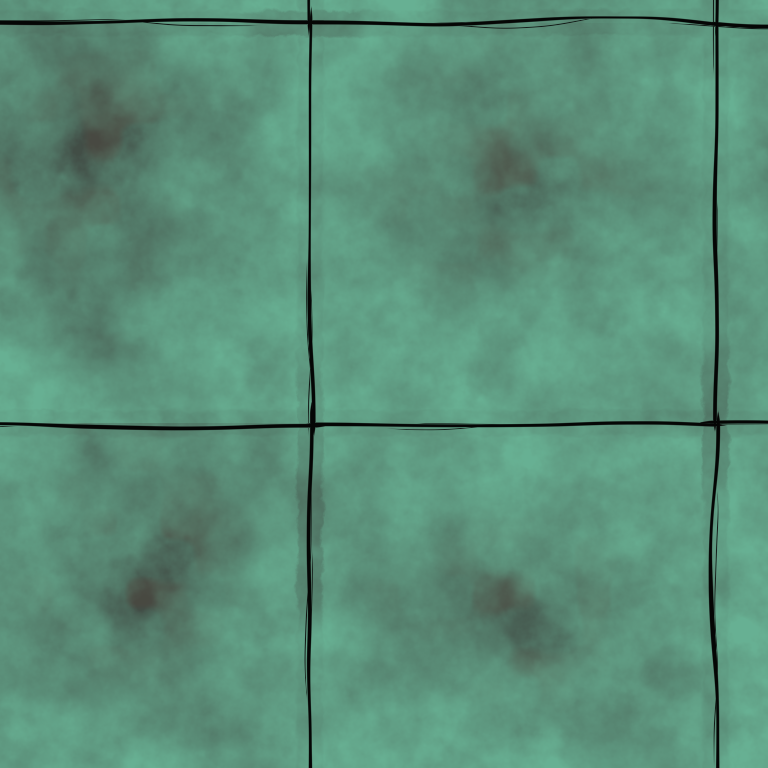
This texture is drawn by a three.js fragment shader. Its source:

```glsl
// Weathered green tiles with sooty centres, divided by hand-inked seams.
// Layered value noise makes the mottling and warps one stain per tile;
// each seam is a loop of tapered, wobbling strokes over a soft dark band.

varying vec2 vUv;

// Layout, in canvas units
const vec2 PITCH = vec2(0.528, 0.521);    // tile size
const vec2 ORIGIN = vec2(0.404, 0.449);   // one seam crossing
const float INK_HALF_WIDTH = 0.0023;
const float HAIR_HALF_WIDTH = 0.0005;
const float WOBBLE = 0.018;
const float BAND_HALF_WIDTH = 0.017;
const float SOFT = 0.0010;

// Colours
const vec3 CLEAN = vec3(0.405, 0.69, 0.575);
const vec3 SOOT = vec3(0.25, 0.285, 0.26);
const vec3 RUST = vec3(0.33, 0.25, 0.22);
const vec3 INK = vec3(0.02, 0.022, 0.02);

// Wear
const float BASE_DIRT = 0.07;
const float STAIN = 0.38;
const float CORE = 0.30;
const float MOTTLE = 0.50;
const float PATCHES = 0.28;

float hash(vec2 p) {
  vec3 q = fract(p.xyx * 0.1031);
  q += dot(q, q.yzx + 33.33);
  return fract((q.x + q.y) * q.z);
}

float noise(vec2 p) {
  vec2 i = floor(p), f = fract(p);
  f = f * f * f * (f * (f * 6.0 - 15.0) + 10.0);
  return mix(mix(hash(i), hash(i + vec2(1.0, 0.0)), f.x),
             mix(hash(i + vec2(0.0, 1.0)), hash(i + 1.0), f.x), f.y);
}

float fbm(vec2 p) {
  float sum = 0.0, amp = 0.5;
  for (int i = 0; i < 5; i++) {
    sum += amp * noise(p);
    p = mat2(1.6, 1.2, -1.2, 1.6) * p + 17.3;
    amp *= 0.55;
  }
  return sum / 1.055;
}

// Ink coverage of one seam; along is in tiles, across in canvas units
float seamInk(float along, float across, float seed) {
  float ink = 0.0;
  float drift = (noise(vec2(along * 2.6, seed)) - 0.5) * WOBBLE;
  for (int k = -1; k <= 1; k++) {
    float seg = floor(along) + float(k);
    float t = along - seg;
    for (int s = 0; s < 3; s++) {
      float id = seed + 7.0 * float(s) + 31.0;
      float h = hash(vec2(seg, id));
      bool isMain = s == 0;
      float start = isMain ? -0.02 - 0.06 * h : h * 0.5 - 0.15;
      float end = isMain ? 1.03 + 0.05 * h
                         : start + 0.35 + 0.6 * hash(vec2(id, seg));
      float fade = isMain ? 0.04 : 0.12;
      float taper = smoothstep(start, start + fade, t)
                  * (1.0 - smoothstep(end - fade, end, t));
      float own = noise(vec2(along * 3.7, id + seg * 3.0)) - 0.5;
      float d = abs(across - drift - own * (isMain ? 0.007 : 0.015));
      float pressure = 0.5 + 0.9 * noise(vec2(along * 4.0, id + 50.0));
      float w = (isMain ? INK_HALF_WIDTH : HAIR_HALF_WIDTH) * pressure * taper;
      float stroke = 1.0 - smoothstep(w - SOFT, w + SOFT, d);
      ink = max(ink, stroke * smoothstep(0.0, 0.25, taper));
    }
  }
  return ink;
}

// Smudged band beside a seam, heavier in a few stretches
float seamShade(float along, float across, float seed, float grain) {
  float d = abs(across) + (grain - 0.5) * 0.012;
  float band = 1.0 - smoothstep(BAND_HALF_WIDTH - 0.003, BAND_HALF_WIDTH + 0.002, d);
  float heavy = smoothstep(0.5, 0.85, noise(vec2(along * 3.0, seed + 90.0)));
  return band * (0.07 + 0.2 * heavy);
}

void main() {
  vec2 p = (vUv - ORIGIN) / PITCH;
  vec2 tile = floor(p);
  float mottle = fbm(vUv * 17.0 + 40.0);
  float patches = fbm(vUv * 6.0 + 9.0);
  float grain = fbm(vUv * 65.0);

  // Irregular stain near the middle of each tile
  vec2 jitter = vec2(hash(tile + 3.0), hash(tile + 71.0)) - 0.5;
  vec2 warp = vec2(fbm(vUv * 7.0 + 20.0), fbm(vUv * 7.0 + 60.0)) - 0.5;
  vec2 q = fract(p) - vec2(0.49, 0.55) - 0.2 * jitter + 0.4 * warp;
  float r2 = dot(q, q);
  float strength = 0.85 + 0.3 * hash(tile + 19.0);
  float core = exp(-r2 * 75.0) * (0.5 + mottle);
  float dirt = BASE_DIRT + strength * (STAIN * exp(-r2 * 5.0) + CORE * core);
  dirt += MOTTLE * (mottle - 0.5) + PATCHES * (patches - 0.5) + 0.12 * (grain - 0.5);

  // Nearest vertical and horizontal seams
  vec2 line = floor(p + 0.5);
  vec2 across = (p - line) * PITCH;
  vec2 seed = line * 13.0 + vec2(5.5, 205.5);
  dirt += max(seamShade(p.y, across.x, seed.x, grain),
              seamShade(p.x, across.y, seed.y, grain));
  float ink = max(seamInk(p.y, across.x, seed.x), seamInk(p.x, across.y, seed.y));

  vec3 color = mix(CLEAN, SOOT, clamp(dirt, 0.0, 0.95));
  float rust = smoothstep(0.45, 0.7, noise(vUv * 22.0 + 5.0)) * exp(-r2 * 30.0);
  color = mix(color, RUST, 0.35 * rust);
  gl_FragColor = vec4(mix(color, INK, ink), 1.0);
}
```
